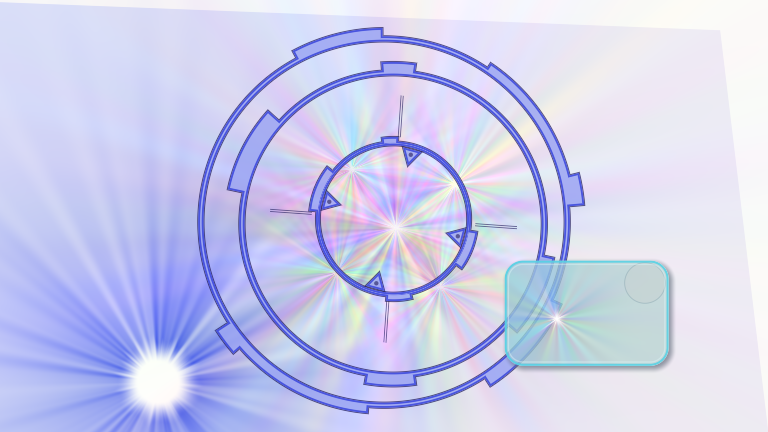
Reproduce this background procedurally as a Shadertoy shader.

```glsl
// Pale lilac sheet with a blue sunburst, three notched dial rings over
// rainbow starbursts, and a translucent teal card carrying a small flare.
// Distances use a unit of one hundredth of the canvas height.

const float PI = 3.14159;
const float TAU = 6.28318;
const vec3 DEEP_BLUE = vec3(0.22, 0.27, 0.86);
const vec3 NAVY = vec3(0.14, 0.12, 0.36);
const vec3 LILAC = vec3(0.61, 0.65, 0.95);
const vec3 CYAN = vec3(0.30, 0.82, 0.90);

float hash(float n) { return fract(sin(n * 127.1) * 43758.55); }

// Smooth noise around the circle, with a whole number of cells
float rays(vec2 q, float cells, float seed) {
    float t = (atan(q.y, q.x) / TAU + 0.5) * cells;
    float i = floor(t), f = smoothstep(0.0, 1.0, t - i);
    return mix(hash(mod(i, cells) + seed), hash(mod(i + 1.0, cells) + seed), f);
}

vec3 rainbowRays(vec2 q, float cells, float seed) {
    return vec3(rays(q, cells, seed), rays(q, cells, seed + 31.7),
                rays(q, cells, seed + 67.3)) - 0.5;
}

mat2 turn(float degrees_) {
    float a = radians(degrees_);
    return mat2(cos(a), -sin(a), sin(a), cos(a));
}

float cover(float d, float px) { return smoothstep(px, -px, d * 1.6); }

float band(vec2 q, float radius) { return abs(length(q) - radius) - 0.5; }

// Arc-shaped plate between two angles (degrees) and two radii
float tab(vec2 q, float a0, float a1, float r0, float r1) {
    float middle = radians(0.5 * (a0 + a1));
    float a = abs(mod(atan(q.y, q.x) - middle + PI, TAU) - PI);
    float r = length(q);
    return max((a - radians(0.5 * (a1 - a0))) * r,
               abs(r - 0.5 * (r0 + r1)) - 0.5 * (r1 - r0));
}

float box(vec2 q, vec2 size, float corner) {
    vec2 e = abs(q) - size + corner;
    return length(max(e, 0.0)) + min(max(e.x, e.y), 0.0) - corner;
}

// Translucent plate with a blue rim and a fine dark contour
vec3 paintPlate(vec3 col, float d, float px) {
    col = mix(col, LILAC, 0.85 * cover(d, px));
    col = mix(col, NAVY, 0.75 * cover(abs(d - 0.22) - 0.12, px));
    return mix(col, DEEP_BLUE, 0.85 * cover(abs(d + 0.1) - 0.22, px));
}

vec3 backdrop(vec2 p, float px) {
    vec3 sheet = mix(vec3(0.87, 0.885, 0.975), vec3(0.935, 0.92, 0.96),
                     smoothstep(10.0, 140.0, p.x));
    float edge = max(p.y - 99.5 + 0.039 * p.x, p.x - 166.7 - (93.0 - p.y) * 0.12);
    return mix(vec3(0.985, 0.98, 0.975), sheet, cover(edge, px));
}

vec3 paintSun(vec3 col, vec2 q) {
    float d = length(q);
    float streak = 0.55 * rays(q, 34.0, 3.0) + 0.45 * rays(q, 90.0, 8.0);
    float glow = exp(-d / 27.0) * (0.3 + 1.35 * streak);
    glow *= 1.0 - 0.25 * smoothstep(0.0, 30.0, q.x);
    col = mix(col, vec3(0.24, 0.33, 0.93), clamp(glow, 0.0, 0.92));
    float spike = pow(rays(q, 60.0, 21.0), 3.0);
    col = mix(col, vec3(0.96, 0.97, 1.0), 0.55 * spike * exp(-d / 24.0));
    return mix(col, vec3(1.0), smoothstep(9.5 + 3.0 * spike, 4.5, d));
}

vec3 paintStar(vec3 col, vec2 q, float reach, float core, float seed) {
    float d = length(q);
    vec3 tint = rainbowRays(q, 38.0, seed) + 0.6 * rainbowRays(q, 96.0, seed + 5.0);
    col += tint * 0.27 * exp(-d / reach) - 0.035 * exp(-d / reach);
    float spike = pow(rays(q, 48.0, seed + 13.0), 4.0);
    return mix(col, vec3(0.98), 0.9 * exp(-d * d / (core * core * (1.0 + 4.0 * spike))));
}

// Inward triangles and fine double needles, repeated every quarter turn
vec3 paintMarks(vec3 col, vec2 q, float px) {
    for (int k = 0; k < 4; k++) {
        vec2 t = turn(75.0 + 90.0 * float(k)) * q - vec2(15.0, 0.0);
        float tri = max(t.x - 1.5, abs(t.y) * 0.87 - 0.5 * t.x - 1.0);
        col = paintPlate(col, tri, px);
        col = mix(col, NAVY, 0.6 * cover(length(t - vec2(0.4, 0.0)) - 0.5, px));
        vec2 n = turn(86.0 + 90.0 * float(k)) * q - vec2(23.8, 0.0);
        float needle = box(vec2(n.x, abs(n.y) - 0.25), vec2(4.8, 0.1), 0.0);
        col = mix(col, NAVY, 0.65 * cover(needle, px));
    }
    return col;
}

vec3 paintCard(vec3 col, vec2 q, float px) {
    vec2 size = vec2(19.0, 12.2);
    float d = box(q, size, 4.3);
    float shadow = smoothstep(1.3, -0.8, box(q - vec2(0.6, -0.6), size, 4.3));
    col = mix(col, vec3(0.38, 0.42, 0.48), 0.65 * shadow * (1.0 - cover(d, px)));
    vec3 glass = mix(vec3(0.60, 0.78, 0.84), vec3(0.73, 0.83, 0.83),
                     smoothstep(-18.0, 14.0, q.x));
    vec2 f = q - vec2(-6.9, -1.3);
    float r = length(f);
    glass += rainbowRays(f, 44.0, 91.0) * 0.4 * exp(-r / 7.0);
    vec3 face = mix(col, glass, 0.78);
    face = mix(face, vec3(0.85, 0.55, 0.72), 0.5 * exp(-r * r / 4.0));
    float spike = pow(rays(f, 30.0, 17.0), 4.0);
    face = mix(face, vec3(1.0), exp(-r * r / (1.1 + 9.0 * spike)));
    // Faint round seal and inset rim
    float seal = length(q - vec2(13.5, 7.0)) - 4.7;
    face = mix(face, vec3(0.78, 0.82, 0.82), 0.5 * cover(seal, px));
    face = mix(face, vec3(0.55, 0.66, 0.70), 0.5 * cover(abs(seal) - 0.12, px));
    face = mix(face, vec3(0.85, 0.95, 0.96), 0.5 * cover(abs(d + 0.9) - 0.15, px));
    face = mix(face, CYAN, 0.8 * cover(abs(d + 0.25) - 0.25, px));
    return mix(col, face, cover(d, px));
}

void mainImage(out vec4 fragColor, in vec2 fragCoord) {
    float px = 100.0 / iResolution.y;
    vec2 p = fragCoord * px;
    p.x += 88.89 - 0.5 * iResolution.x * px;
    vec3 col = paintSun(backdrop(p, px), p - vec2(36.6, 11.6));

    // Rainbow starbursts
    vec2 heart = vec2(91.7, 47.2);
    for (int k = 0; k < 4; k++) {
        vec2 offset = vec2(17.0, 0.0) * turn(37.0 + 90.0 * float(k));
        col = paintStar(col, p - heart - offset, 13.0, 0.9, 40.0 + 9.0 * float(k));
    }
    col = paintStar(col, p - heart, 33.0, 1.9, 11.0);

    // Outer, middle and inner rings with their plates
    vec2 a = p - vec2(88.9, 48.6), b = p - vec2(91.0, 48.15), c = p - vec2(91.1, 49.3);
    float outer = min(band(a, 42.4), tab(a, 90.6, 118.0, 42.0, 44.8));
    outer = min(outer, min(tab(a, 5.0, 56.0, 42.0, 44.2), tab(a, 5.0, 14.0, 42.0, 46.4)));
    outer = min(outer, min(tab(a, 215.0, 265.0, 42.0, 44.3), tab(a, 213.0, 221.0, 42.0, 46.2)));
    outer = min(outer, tab(a, -57.0, -25.0, 42.0, 45.2));
    float middle = min(band(b, 35.0), tab(b, 82.0, 94.0, 34.6, 37.4));
    middle = min(middle, min(tab(b, 138.0, 168.0, 34.6, 39.0), tab(b, 260.0, 278.0, 34.6, 37.5)));
    middle = min(middle, tab(b, -41.0, -12.0, 34.6, 38.0));
    float inner = min(band(c, 17.5) + 0.15, tab(c, 87.0, 98.0, 17.3, 18.9));
    inner = min(inner, min(tab(c, 142.0, 174.0, 17.3, 19.5), tab(c, 265.0, 283.0, 17.3, 18.9)));
    inner = min(inner, tab(c, -36.0, -9.0, 17.3, 19.5));
    col = paintPlate(col, outer, px);
    col = paintPlate(col, middle, px);
    col = paintPlate(col, inner, px);
    col = paintMarks(col, c, px);

    col = paintCard(col, p - vec2(135.8, 27.5), px);
    fragColor = vec4(clamp(col, 0.0, 1.0), 1.0);
}
```
